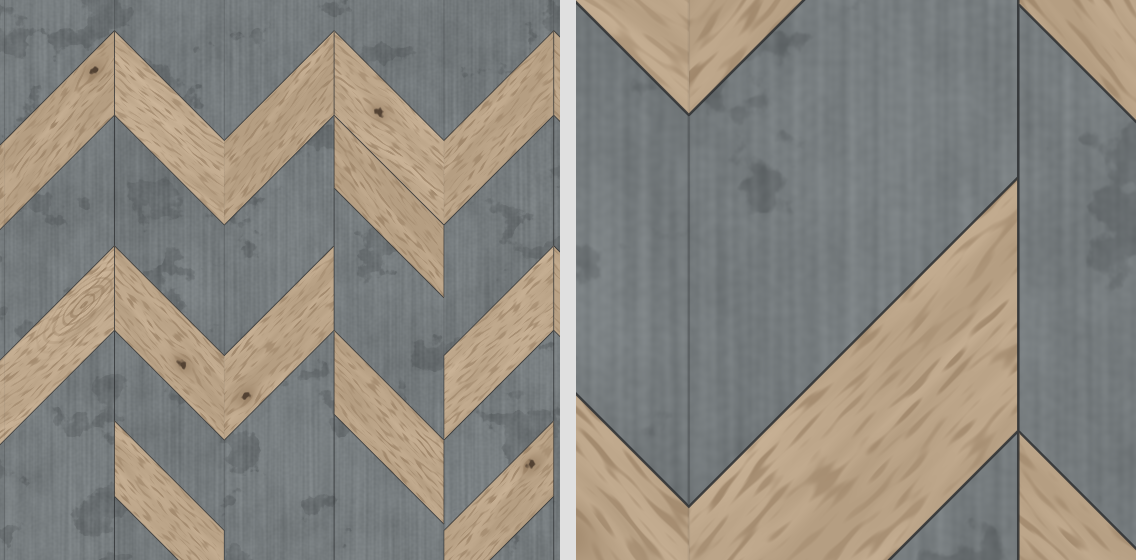
Left: the whole. Right: its middle third, enlarged.
Reproduce this pattern procedurally as a WebGL 2 fragment shader.

```glsl
#version 300 es
precision highp float;
// Chevron wall: diagonal oak planks set in brushed, stained concrete.
// Each column is folded about the chevron peaks, so every plank becomes a
// band of v = y - d; bit masks choose which columns carry each band.

#define COLUMN_WIDTH 0.1961
#define COLUMN_START 0.0083
#define JOINT_WIDTH 0.0015
#define JOINT_STRENGTH 0.85
#define STAIN_LEVEL 0.13
#define STAIN_STRENGTH 0.6
#define BRUSH_STRENGTH 0.045
#define PORE_STRENGTH 0.62
#define GRAIN_TILT 0.22
#define KNOT_RADIUS 0.011

uniform vec2 u_resolution;
out vec4 fragColor;

const vec3 CONCRETE = vec3(0.478, 0.502, 0.512);
const vec3 CONCRETE_DARK = vec3(0.415, 0.437, 0.446);
const vec3 STAIN = vec3(0.335, 0.355, 0.365);
const vec3 OAK = vec3(0.71, 0.62, 0.51);
const vec3 OAK_LIGHT = vec3(0.80, 0.71, 0.60);
const vec3 OAK_DARK = vec3(0.57, 0.47, 0.36);
const vec3 KNOT = vec3(0.27, 0.21, 0.16);
const vec3 JOINT = vec3(0.17, 0.18, 0.19);

// Bands from top to bottom: start, height, columns used, columns with a knot
const float BAND_START[5] = float[](0.0547, 0.2057, 0.4388, 0.5898, 0.7513);
const float BAND_HEIGHT[5] = float[](0.151, 0.130, 0.151, 0.150, 0.135);
const int BAND_COLUMNS[5] = int[](63, 8, 55, 8, 18);
const int BAND_KNOTS[5] = int[](9, 0, 6, 0, 16);
const float KNOT_ALONG[6] = float[](0.18, 0.62, 0.80, 0.41, 0.21, 0.5);

float hash(vec2 cell) {
  uvec2 q = uvec2(ivec2(cell)) * uvec2(73856093u, 19349663u);
  uint h = (q.x ^ q.y) * 747796405u;
  h = (h ^ (h >> 15)) * 747796405u;
  return float((h ^ (h >> 13)) & 65535u) / 65535.0;
}

float corner(vec2 cell, vec2 offset) {
  float angle = 6.2832 * hash(cell);
  return dot(vec2(cos(angle), sin(angle)), offset);
}

float gradientNoise(vec2 p) {
  vec2 i = floor(p), f = p - i, e = vec2(1.0, 0.0);
  vec2 u = f * f * f * (f * (f * 6.0 - 15.0) + 10.0);
  return mix(mix(corner(i, f), corner(i + e, f - e), u.x),
             mix(corner(i + e.yx, f - e.yx), corner(i + 1.0, f - 1.0), u.x), u.y);
}

float fbm(vec2 p) {
  float sum = 0.0, amplitude = 0.55;
  for (int i = 0; i < 5; i++) {
    sum += amplitude * gradientNoise(p);
    p = mat2(1.6, 1.2, -1.2, 1.6) * p + 17.3;
    amplitude *= 0.52;
  }
  return sum;
}

// Signed distance into the nearest plank of a column (x) and its band (y)
vec2 findPlank(int column, float v) {
  vec2 best = vec2(-1.0, 0.0);
  for (int i = 0; i < 5; i++) {
    float inside = 0.7071 * min(v - BAND_START[i], BAND_START[i] + BAND_HEIGHT[i] - v);
    if (((BAND_COLUMNS[i] >> column) & 1) == 1 && inside > best.x) best = vec2(inside, i);
  }
  return best;
}

vec3 concrete(vec2 p, int column) {
  float clouds = fbm(p * vec2(5.0, 4.0) + 3.0);
  float mottle = fbm(p * vec2(30.0, 24.0) + 41.0);
  float tint = hash(vec2(column, 91)) - 0.5;
  vec3 color = mix(CONCRETE, CONCRETE_DARK, clamp(0.33 + 1.3 * clouds + 0.7 * mottle + 0.3 * tint, 0.0, 1.0));
  // Ragged stains, gathered into loose groups
  float group = 0.22 * gradientNoise(p * 2.7 + 8.0);
  float stain = fbm(p * vec2(8.0, 10.0) + 60.0) + 0.2 * mottle + group;
  float edge = smoothstep(STAIN_LEVEL, STAIN_LEVEL + 0.05, stain);
  color = mix(color, STAIN, STAIN_STRENGTH * edge * (0.65 + 0.8 * mottle));
  // Vertical brush marks
  float brush = gradientNoise(p * vec2(210.0, 5.0)) + 0.7 * gradientNoise(p * vec2(95.0, 2.5) + 9.0);
  return color + BRUSH_STRENGTH * brush + 0.02 * gradientNoise(p * vec2(150.0, 190.0));
}

vec3 oak(float d, float v, int column, int band) {
  vec2 id = vec2(column, band);
  float seed = hash(id + 5.0);
  float along = KNOT_ALONG[column];
  float knotD = along * COLUMN_WIDTH;
  float knotV = BAND_START[band] + BAND_HEIGHT[band] * (0.1 + 0.8 * along);
  vec2 k = 0.7071 * vec2(2.0 * (d - knotD) + v - knotV, v - knotV);
  float hasKnot = float((BAND_KNOTS[band] >> column) & 1);
  float r = length(k * vec2(1.0, 1.4));
  // Fibres follow the plank, tilt a little and swell around a knot
  vec2 g = vec2(k.x, k.y * (1.0 - 0.7 * hasKnot * exp(-r * r * 900.0)));
  g.y += (seed - 0.5) * GRAIN_TILT * g.x + 0.006 * gradientNoise(g * vec2(9.0, 14.0) + id * 7.0);
  vec2 shift = id * vec2(31.0, 57.0);
  float figure = fbm(g * vec2(5.0, 32.0) + shift);
  float bands = gradientNoise(g * vec2(7.0, 85.0) + shift);
  vec3 color = mix(OAK, OAK_LIGHT, clamp(0.35 + figure + 0.5 * bands + 0.5 * (seed - 0.5), 0.0, 1.0));
  float pores = smoothstep(0.02, 0.4, gradientNoise(g * vec2(38.0, 210.0) + shift));
  color = mix(color, OAK_DARK, PORE_STRENGTH * pores * (0.8 + figure));
  // One plank shows nested oval growth rings
  if (column == 0 && band == 2) {
    vec2 ring = k - vec2(0.04, 0.01);
    float e = length(ring * vec2(1.0, 2.8)) + 0.008 * gradientNoise(ring * 35.0);
    color = mix(color, OAK_DARK, 0.6 * smoothstep(0.2, 1.0, sin(e * 300.0)) * exp(-e * e * 130.0));
  }
  float rough = r + 0.008 * gradientNoise(k * 130.0 + shift);
  color = mix(color, OAK_DARK, 0.6 * hasKnot * exp(-r * r * 2200.0));
  return mix(color, KNOT, 0.85 * hasKnot * smoothstep(KNOT_RADIUS, KNOT_RADIUS * 0.35, rough));
}

float joint(float dist, float pixel) {
  return clamp(0.5 + (0.5 * JOINT_WIDTH - dist) / pixel, 0.0, 1.0);
}

void main() {
  vec2 p = gl_FragCoord.xy / u_resolution;
  p.y = 1.0 - p.y;
  float pixel = 1.0 / min(u_resolution.x, u_resolution.y);

  // Fold about the peaks: d grows from each peak towards the valley
  int column = clamp(int(floor((p.x - COLUMN_START) / COLUMN_WIDTH)), 0, 5);
  float left = COLUMN_START + float(column) * COLUMN_WIDTH;
  bool falling = (column & 1) == 1;
  float d = falling ? p.x - left : left + COLUMN_WIDTH - p.x;
  float v = p.y - d;
  vec2 plank = findPlank(column, v);
  vec2 across = findPlank(clamp(falling ? column + 1 : column - 1, 0, 5), v);

  vec3 color = concrete(p, column);
  float cover = clamp(0.5 + plank.x / pixel, 0.0, 1.0);
  if (cover > 0.0) color = mix(color, oak(d, v, column, int(plank.y)), cover);

  // Joints: plank edges, peak seams, and valley seams where materials differ
  bool wood = plank.x > 0.0, woodAcross = across.x > 0.0;
  float valley = wood != woodAcross ? 0.75 : (wood ? 0.08 : 0.3);
  float peak = p.y > BAND_START[0] ? JOINT_STRENGTH : 0.3;
  float line = JOINT_STRENGTH * joint(abs(plank.x), pixel);
  line = max(line, peak * joint(abs(d), pixel));
  line = max(line, valley * joint(abs(COLUMN_WIDTH - d), pixel));
  fragColor = vec4(mix(color, JOINT, line), 1.0);
}
```
